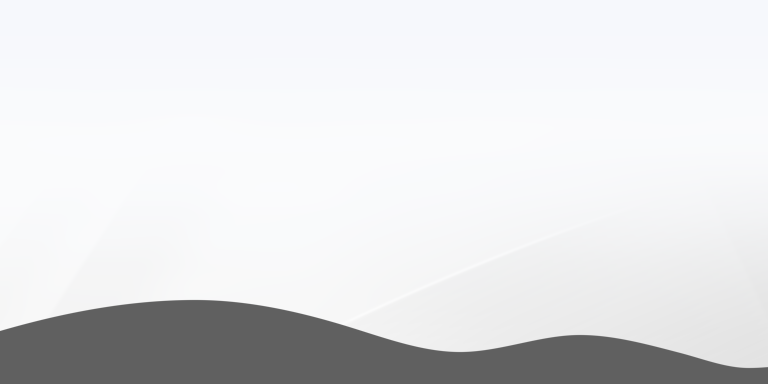
A Shadertoy shader for this background:

```glsl
const vec3 TOP_COLOR = vec3(0.966, 0.972, 0.988);
const vec3 MID_COLOR = vec3(0.981, 0.984, 0.990);
const vec3 LOW_COLOR = vec3(0.972, 0.972, 0.972);
const vec3 HILL_COLOR = vec3(0.376);
const float CORNER_SHADE = 0.085;
const float FOLD_SHADE = 0.016;
const float BEAM_SHADE = 0.016;
const float RIDGE_GLOW = 0.022;
const float MIST_AMOUNT = 0.003;
const float STREAK_AMOUNT = 0.0015;

// Hill knots: x, height, slope
const int KNOTS = 8;
const vec3 HILL[KNOTS] = vec3[KNOTS](
    vec3(0.000, 0.138, 0.29), vec3(0.508, 0.2188, 0.0),
    vec3(0.911, 0.148, -0.31), vec3(1.198, 0.0833, 0.0),
    vec3(1.510, 0.1276, 0.0), vec3(1.771, 0.081, -0.26),
    vec3(1.950, 0.0417, 0.0), vec3(2.100, 0.055, 0.1));

float hash(vec2 p) {
    return fract(sin(dot(p, vec2(127.1, 311.7))) * 43758.5453);
}

float noise(vec2 p) {
    vec2 i = floor(p), f = fract(p);
    f = f * f * (3.0 - 2.0 * f);
    return mix(mix(hash(i), hash(i + vec2(1, 0)), f.x),
               mix(hash(i + vec2(0, 1)), hash(i + vec2(1, 1)), f.x), f.y);
}

// Cubic Hermite curve through the knots
float hillHeight(float x) {
    float height = HILL[0].y;
    for (int i = 0; i < KNOTS - 1; i++) {
        vec3 a = HILL[i], b = HILL[i + 1];
        if (x >= a.x) {
            float w = b.x - a.x;
            float t = clamp((x - a.x) / w, 0.0, 1.0);
            height = mix(a.y, b.y, t * t * (3.0 - 2.0 * t))
                   + w * t * (1.0 - t) * (a.z * (1.0 - t) - b.z * t);
        }
    }
    return height;
}

// Slanted band, crisp on its left edge and soft on its right
float beam(vec2 p, float foot, float lean, float width) {
    float d = p.x - foot - lean * p.y;
    return smoothstep(-0.006, 0.012, d) * (1.0 - smoothstep(0.4 * width, width, d));
}

vec3 backdrop(vec2 p) {
    vec3 color = mix(LOW_COLOR, MID_COLOR, smoothstep(0.12, 0.55, p.y));
    color = mix(color, TOP_COLOR, smoothstep(0.6, 0.95, p.y));

    // Shade gathering in the lower right corner
    float low = 1.0 - smoothstep(0.0, 0.72, p.y);
    color -= CORNER_SHADE * low * smoothstep(0.7, 2.1, p.x);

    // Curved fold with a bright ridge
    float d = p.x - 0.904;
    float ridge = p.y - (0.161 + 0.47 * d - 0.09 * d * d);
    float along = smoothstep(0.8, 0.95, p.x) * (1.0 - smoothstep(1.2, 1.75, p.x));
    float under = 1.0 - smoothstep(-0.006, 0.004, ridge);
    color -= FOLD_SHADE * under * along;
    color += RIDGE_GLOW * along * exp(-pow(ridge / 0.005, 2.0));

    // Faint beams on the left and at the right border
    float fade = 1.0 - smoothstep(0.22, 0.62, p.y);
    color -= BEAM_SHADE * fade * beam(p, 0.01, 0.65, 0.34);
    color -= 0.5 * BEAM_SHADE * fade * beam(p, -0.26, 0.72, 0.22);
    color -= 0.5 * BEAM_SHADE * fade * beam(p, 2.08, -0.48, 0.5);

    // Drifting mist and fine diagonal streaks
    color += MIST_AMOUNT * (noise(p * vec2(4.0, 16.0)) - 0.5) * smoothstep(0.9, 0.5, p.y);
    color += STREAK_AMOUNT * sin(220.0 * (p.y - 0.45 * p.x)) * under * low;
    return color;
}

void mainImage(out vec4 fragColor, in vec2 fragCoord) {
    vec2 p = fragCoord / iResolution.xy * vec2(2.0, 1.0);
    float pixel = 1.0 / iResolution.y;

    // Dark hills in front
    float above = p.y - hillHeight(p.x);
    float hill = 1.0 - smoothstep(-0.75 * pixel, 0.75 * pixel, above);
    fragColor = vec4(mix(clamp(backdrop(p), 0.0, 1.0), HILL_COLOR, hill), 1.0);
}
```
